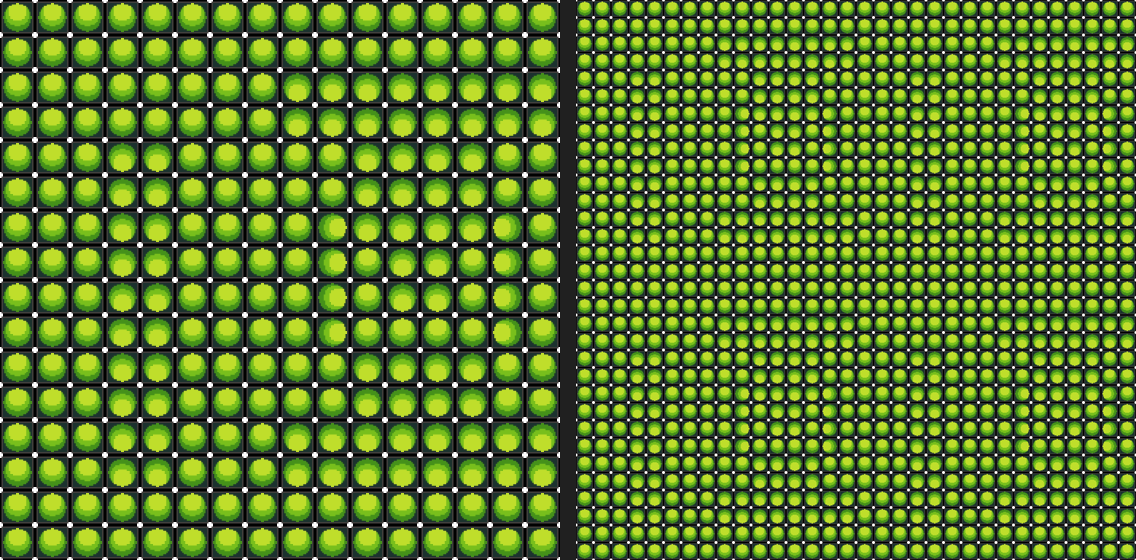
Left: one tile. Right: repeated 2 by 2.
Write a WebGL 1 fragment shader that draws this pattern.

```glsl
precision highp float;
// Grid of shaded green studs in dark bevelled sockets, with some studs lit from other sides.
uniform vec2 u_resolution;

const float CELLS = 16.0;          // repeats across and down
const float TEXELS = 24.0;         // blocky steps per cell
const int SAMPLES = 4;             // antialiasing grid per axis

const float BLACK_LINE = 1.0;      // half widths, in texels
const float BEVEL_LINE = 2.0;
const float RIVET_SIZE = 2.5;

const float STUD_RADIUS = 0.40;    // radii and offsets, in cells
const float MID_RADIUS = 0.335;
const float MID_OFFSET = 0.09;
const float LIT_RADIUS = 0.27;
const float LIT_OFFSET = 0.17;

const vec3 BLACK = vec3(0.0);
const vec3 WHITE = vec3(1.0);
const vec3 BEVEL = vec3(0.26, 0.25, 0.24);
const vec3 SOCKET = vec3(0.11, 0.195, 0.18);
const vec3 SHADE_GREEN = vec3(0.27, 0.57, 0.10);
const vec3 MID_GREEN = vec3(0.47, 0.75, 0.11);
const vec3 LIT_GREEN = vec3(0.75, 0.87, 0.17);

// True when a cell lies in the block spanning the given columns and rows.
bool inBlock(vec2 cell, vec2 first, vec2 last) {
  return all(greaterThanEqual(cell, first - 0.5)) && all(lessThan(cell, last + 0.5));
}

// Direction of the highlight; rows are counted down from the top.
vec2 lightDirection(vec2 cell) {
  vec2 c = vec2(cell.x, CELLS - 1.0 - cell.y);

  // Plain pillar on the left
  bool flipped = inBlock(c, vec2(3.0, 4.0), vec2(4.0, 13.0));

  // Waisted spool on the right
  flipped = flipped || inBlock(c, vec2(8.0, 2.0), vec2(15.0, 3.0));
  flipped = flipped || inBlock(c, vec2(10.0, 4.0), vec2(13.0, 6.0));
  flipped = flipped || inBlock(c, vec2(11.0, 7.0), vec2(12.0, 8.0));
  flipped = flipped || inBlock(c, vec2(10.0, 10.0), vec2(13.0, 11.0));
  flipped = flipped || inBlock(c, vec2(8.0, 12.0), vec2(15.0, 13.0));

  // Sideways studs flanking the waist
  if (inBlock(c, vec2(9.0, 6.0), vec2(9.0, 9.0))) return vec2(1.0, 0.0);
  if (inBlock(c, vec2(14.0, 6.0), vec2(14.0, 9.0))) return vec2(-1.0, 0.0);
  return vec2(0.0, flipped ? -1.0 : 1.0);
}

vec3 socketColor(vec2 local) {
  vec2 edge = (0.5 - abs(local)) * TEXELS;   // texels from the nearest grid lines
  float nearest = min(edge.x, edge.y);
  if (edge.x + edge.y < RIVET_SIZE) return WHITE;
  if (nearest < BLACK_LINE) return BLACK;
  return nearest < BEVEL_LINE ? BEVEL : SOCKET;
}

vec3 patternColor(vec2 p) {
  vec2 cell = mod(floor(p), CELLS);
  vec2 local = (floor(fract(p) * TEXELS) + 0.5) / TEXELS - 0.5;
  if (length(local) > STUD_RADIUS) return socketColor(local);

  // Three tones from discs shifted toward the light
  vec2 light = lightDirection(cell);
  if (length(local - light * LIT_OFFSET) < LIT_RADIUS) return LIT_GREEN;
  if (length(local - light * MID_OFFSET) < MID_RADIUS) return MID_GREEN;
  return SHADE_GREEN;
}

void main() {
  // Average a small grid of samples within each pixel
  vec3 sum = vec3(0.0);
  for (int j = 0; j < SAMPLES; j++) {
    for (int i = 0; i < SAMPLES; i++) {
      vec2 shift = (vec2(float(i), float(j)) + 0.5) / float(SAMPLES) - 0.5;
      sum += patternColor((gl_FragCoord.xy + shift) / u_resolution * CELLS);
    }
  }
  gl_FragColor = vec4(sum / float(SAMPLES * SAMPLES), 1.0);
}
```
